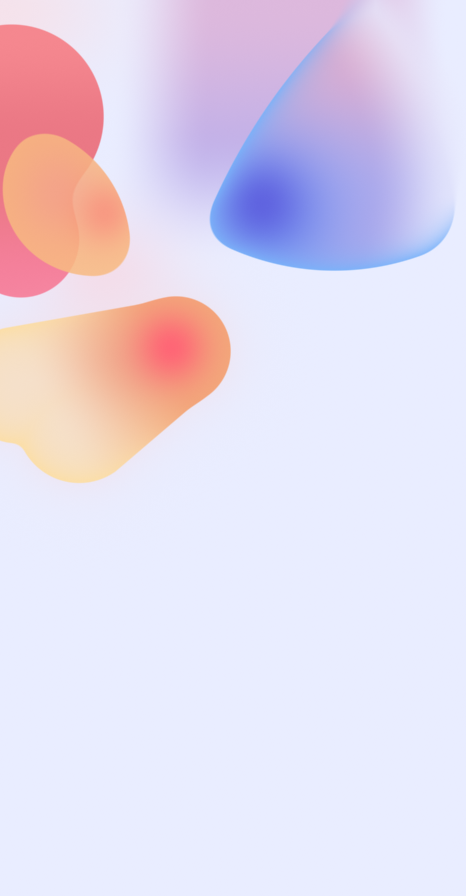
This background is drawn by a Shadertoy shader. Its source:

```glsl
// Soft gradient blobs in coral, orange and blue on a pale lavender ground.
// Outlines are smooth blends of circles and tapered capsules; the fills are
// layered gaussian glows. The canvas is a 400 x 768 grid with y pointing down.

float smoothMin(float a, float b, float k) {
    float h = max(k - abs(a - b), 0.0);
    return min(a, b) - h * h / (4.0 * k);
}

float smoothMax(float a, float b, float k) {
    return -smoothMin(-a, -b, k);
}

float circle(vec2 p, vec2 center, float radius) {
    return length(p - center) - radius;
}

float taperedCapsule(vec2 p, vec2 a, vec2 b, float radiusA, float radiusB) {
    vec2 axis = b - a;
    float t = clamp(dot(p - a, axis) / dot(axis, axis), 0.0, 1.0);
    return length(p - a - axis * t) - mix(radiusA, radiusB, t);
}

float glow(vec2 p, vec2 center, vec2 size) {
    vec2 q = (p - center) / size;
    return exp(-dot(q, q));
}

float hash(vec2 p) {
    return fract(sin(dot(p, vec2(127.1, 311.7))) * 43758.5453);
}

void mainImage(out vec4 fragColor, in vec2 fragCoord) {
    vec2 uv = fragCoord / iResolution.xy;
    vec2 p = vec2(uv.x, 1.0 - uv.y) * vec2(400.0, 768.0);
    float edge = 400.0 / iResolution.x;
    vec3 ground = vec3(0.914, 0.929, 1.0);
    vec3 color = ground;

    // Blurred lilac haze behind the blue shape, and faint pink warmth
    float haze = smoothstep(98.0, 185.0, p.x + 0.04 * p.y)
               * (1.0 - smoothstep(110.0, 228.0, p.y))
               * (1.0 - smoothstep(310.0, 385.0, p.x));
    vec3 hazeColor = mix(vec3(0.86, 0.70, 0.85), vec3(0.72, 0.66, 0.91),
                         smoothstep(0.0, 170.0, p.y));
    color = mix(color, hazeColor, haze * 0.9);
    color = mix(color, vec3(0.98, 0.83, 0.87), 0.6 * glow(p, vec2(90, 235), vec2(60, 50)));
    color = mix(color, vec3(0.98, 0.87, 0.89), 0.7 * glow(p, vec2(0, 10), vec2(90, 60)));

    // Blue rounded triangle: three large arcs, its right side dissolving
    float rightArc = circle(p, vec2(139, 160), 252.0);
    float blue = smoothMax(circle(p, vec2(655, 385), 517.0),
                           circle(p, vec2(287, 12), 220.0), 30.0);
    blue = smoothMax(blue, rightArc, 22.0 * smoothstep(40.0, 160.0, p.y) + 1.0);
    vec3 fill = mix(vec3(0.87, 0.68, 0.81), vec3(0.71, 0.68, 0.92),
                    smoothstep(30.0, 170.0, p.y));
    fill = mix(fill, ground, 0.85 * smoothstep(-75.0, 0.0, rightArc));
    fill = mix(fill, vec3(0.45, 0.58, 0.95), 0.9 * glow(p, vec2(222, 188), vec2(78, 72)));
    fill = mix(fill, vec3(0.35, 0.34, 0.86), 0.85 * glow(p, vec2(222, 175), vec2(38, 38)));
    float rim = exp(min(blue, 0.0) / 11.0)
              * max(1.0 - smoothstep(270.0, 340.0, p.x), smoothstep(165.0, 220.0, p.y));
    fill = mix(fill, vec3(0.47, 0.70, 0.98), 0.9 * rim * mix(0.6, 1.0, smoothstep(0.0, 90.0, p.y)));
    float blur = 20.0 * smoothstep(-60.0, 0.0, rightArc) * (1.0 - smoothstep(90.0, 190.0, p.y));
    color = mix(color, fill, 1.0 - smoothstep(-edge - blur, edge + blur, blue));

    // Coral blob hanging over the left border
    float coral = smoothMin(circle(p, vec2(10, 100), 79.0),
                            circle(p, vec2(18, 205), 50.0), 30.0);
    fill = mix(vec3(0.96, 0.53, 0.56), vec3(0.92, 0.47, 0.52), smoothstep(30.0, 120.0, p.y));
    fill = mix(fill, vec3(0.96, 0.50, 0.61), smoothstep(150.0, 245.0, p.y));
    color = mix(color, fill, 1.0 - smoothstep(-edge, edge, coral));

    // Small translucent orange pebble
    float pebble = smoothMax(circle(p, vec2(5, 213), 107.0),
                             circle(p, vec2(81, 138), 99.0), 30.0);
    pebble = smoothMax(pebble, circle(p, vec2(90, 171), 90.0), 30.0);
    fill = mix(vec3(0.97, 0.73, 0.50), vec3(0.96, 0.67, 0.54),
               glow(p, vec2(50, 165), vec2(35, 40)));
    fill = mix(fill, vec3(0.98, 0.53, 0.43), 0.85 * glow(p, vec2(90, 182), vec2(24, 26)));
    color = mix(color, fill, 0.87 * (1.0 - smoothstep(-edge, edge, pebble)));

    // Large orange pebble with a red core and a pale lower left
    vec2 head = vec2(151, 301);
    float pear = smoothMin(taperedCapsule(p, head, vec2(68, 360), 45.0, 54.0),
                           taperedCapsule(p, head, vec2(15, 330), 45.0, 50.0), 8.0);
    color = mix(color, vec3(0.96, 0.86, 0.88), 0.3 * exp(-max(pear, 0.0) / 16.0));
    float warmth = smoothstep(15.0, 150.0, p.x - 0.45 * (p.y - 300.0));
    fill = mix(vec3(0.96, 0.88, 0.80), vec3(0.95, 0.66, 0.48), warmth);
    float yellowRim = exp(min(pear, 0.0) / 16.0) * (1.0 - warmth);
    fill = mix(fill, vec3(0.99, 0.87, 0.63), 0.85 * yellowRim);
    fill = mix(fill, vec3(0.93, 0.60, 0.52), 0.5 * glow(p, vec2(115, 308), vec2(48, 38)));
    fill = mix(fill, vec3(1.0, 0.39, 0.46), 0.95 * glow(p, vec2(147, 298), vec2(29, 29)));
    color = mix(color, fill, 1.0 - smoothstep(-edge, edge, pear));

    // Fine dither keeps the gradients free of banding
    color += (hash(floor(p * 2.0)) - 0.5) / 255.0;
    fragColor = vec4(color, 1.0);
}
```
